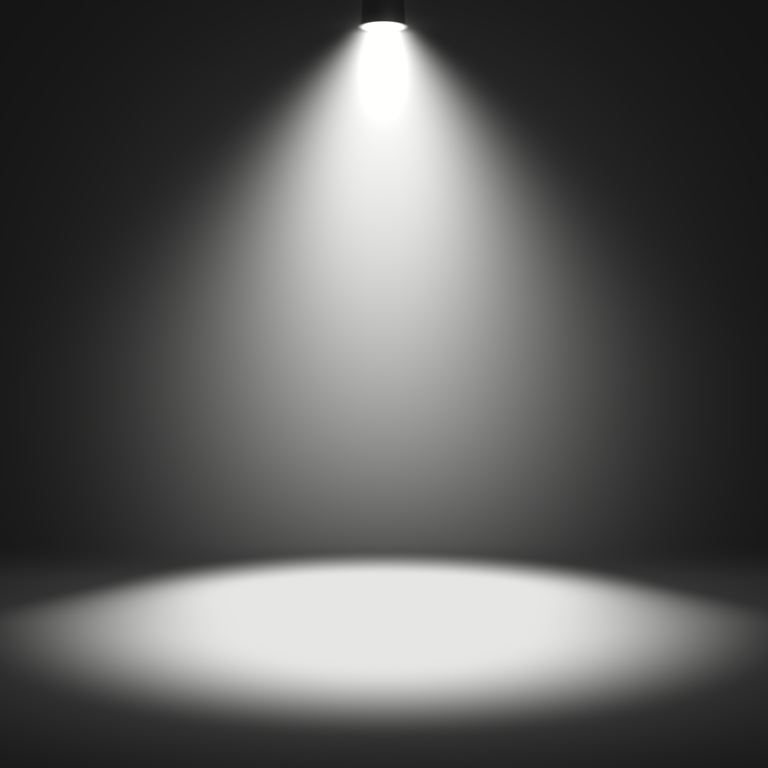
Reproduce this background procedurally as a Shadertoy shader.

```glsl
// Draws a ceiling spotlight throwing a soft cone of light onto a dark studio floor.

// Soft elliptical bump, one at its centre
float softGlow(vec2 offset, vec2 radius) {
    vec2 q = offset / radius;
    return exp(-dot(q, q));
}

// Wall tone: dim ambient light crossed by the widening, fading beam
float wallTone(vec2 p) {
    float ambient = 0.075 + 0.18 * softGlow(p - vec2(0.0, 0.55), vec2(0.35, 0.38));
    float depth = 1.0 - p.y;
    float fall = max(depth - 0.036, 0.0);
    float halfWidth = 0.03 + 0.25 * (1.0 - exp(-3.6 * fall));
    float sharpness = mix(2.9, 2.0, smoothstep(0.1, 0.5, depth));
    float beam = exp(-pow(abs(p.x) / halfWidth + 1e-4, sharpness));
    beam *= 1.0 - smoothstep(0.955, 0.972, p.y);
    return mix(ambient, 1.0 - 1.3 * depth * depth, beam);
}

// Floor tone away from the pool of light
float floorTone(vec2 p) {
    return 0.07 + 0.27 * softGlow(p - vec2(0.0, 0.17), vec2(0.55, 0.15));
}

// Pool coverage: crisp at the far rim, feathered towards the viewer
float poolMask(vec2 p) {
    float y = p.y - 0.185;
    float r = length(vec2(p.x / 0.375, y / (y > 0.0 ? 0.083 : 0.1)));
    float feather = mix(0.5, 0.2, smoothstep(0.0, 0.06, y));
    return 1.0 - smoothstep(1.0 - feather, 1.0 + feather, r);
}

void mainImage(out vec4 fragColor, in vec2 fragCoord) {
    vec2 p = fragCoord / iResolution.xy - vec2(0.499, 0.0);
    float edge = 1.5 / min(iResolution.x, iResolution.y);

    // Wall and floor meet in a blurred horizon
    float tone = mix(floorTone(p), wallTone(p), smoothstep(0.24, 0.295, p.y));
    tone = mix(tone, 0.9, poolMask(p));

    // Hot core under the lamp
    vec2 lamp = p - vec2(0.0, 0.965);
    tone += 0.3 * softGlow(lamp + vec2(0.0, 0.04), vec2(0.028, 0.055));

    // Lamp housing, slightly flared, with a lit side
    float side = abs(lamp.x) - (0.029 - 0.06 * max(lamp.y, 0.0));
    float housing = (1.0 - smoothstep(-edge, edge, side)) * smoothstep(-edge, edge, lamp.y);
    float metal = 0.09 + 0.06 * softGlow(lamp - vec2(0.008, 0.0), vec2(0.012, 0.03));
    tone = mix(tone, metal, housing);

    // Glowing lens and its halo
    float lens = length(lamp / vec2(0.029, 0.007)) - 1.0;
    tone = mix(tone, 1.0, 1.0 - smoothstep(-0.15, 0.2 + edge, lens));
    tone += 0.12 * softGlow(lamp, vec2(0.045, 0.012));

    fragColor = vec4(clamp(tone, 0.0, 1.0) * vec3(1.0, 1.0, 0.993), 1.0);
}
```
